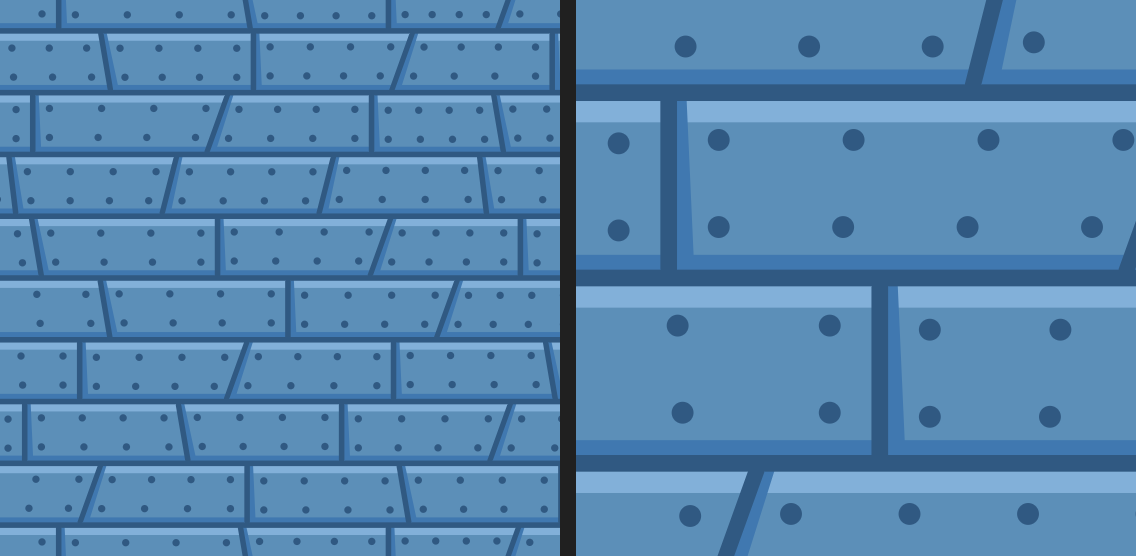
Left, the full canvas; right, a detail of the centre.
A Shadertoy shader for this texture:

```glsl
// Staggered rows of blue riveted metal plates with straight and leaning seams.

const float ROWS = 9.0;

// Per row: position of the first seam, wander of the spacing, phase of the lean.
const vec3 LAYOUT[9] = vec3[9](
    vec3(0.95, 1.3, 3.0), vec3(1.71, -0.3, 0.0), vec3(0.53, 1.1, 1.0),
    vec3(0.20, 0.0, 0.5), vec3(0.59, 0.9, 0.0), vec3(1.70, 1.0, 0.0),
    vec3(1.29, 0.0, 1.0), vec3(0.40, 0.05, 3.0), vec3(1.46, 0.0, 2.0));

// Horizontal position of seam n at depth y (0 top, 1 bottom) of its row.
float seamX(vec3 row, float n, float y) {
    float wave = cos(1.570796 * (n + row.z));
    float lean = wave * (wave > 0.0 ? 0.17 : 0.36);
    return row.x + 2.54 * n + 0.5 * sin(n * row.y) + lean * (y - 0.5);
}

// Antialiased coverage of a signed distance.
float cover(float d, float pixel) {
    return clamp(0.5 - d / pixel, 0.0, 1.0);
}

void mainImage(out vec4 fragColor, in vec2 fragCoord) {
    vec3 face = vec3(0.36, 0.56, 0.72);
    vec3 groove = vec3(0.19, 0.35, 0.51);
    vec3 highlight = vec3(0.51, 0.69, 0.85);
    vec3 shade = vec3(0.25, 0.47, 0.69);

    // One unit is one row height; y runs downwards.
    float pixel = ROWS / iResolution.y;
    vec2 p = vec2(fragCoord.x, iResolution.y - fragCoord.y) * pixel;
    p.y += 0.5;
    float rowId = floor(p.y);
    float y = p.y - rowId;
    vec3 row = LAYOUT[int(mod(rowId, ROWS))];

    // Find the plate under this point.
    float guess = floor((p.x - row.x) / 2.54);
    float plate = guess - 1.0;
    for (float j = 0.0; j < 2.0; j++)
        if (seamX(row, guess + j, y) <= p.x) plate = guess + j;
    float fromLeft = p.x - seamX(row, plate, y);
    float fromRight = seamX(row, plate + 1.0, y) - p.x;

    // Bevel: light along the top, shade along the bottom and the left wedge.
    vec3 color = mix(face, highlight, cover(y - 0.16, pixel));
    color = mix(color, shade, cover(0.875 - y, pixel));
    color = mix(color, shade, cover(fromLeft - mix(0.095, 0.14, y), pixel));

    // Two lines of four rivets, spread between the seams.
    float sag = 0.015 * sin(rowId * 2.3 + plate * 1.7);
    for (float k = 0.0; k < 2.0; k++) {
        float rivetY = 0.27 + 0.47 * k + sag;
        float first = seamX(row, plate, rivetY) + 0.27;
        float last = seamX(row, plate + 1.0, rivetY) - 0.27;
        float gap = (last - first) / 3.0;
        float slot = clamp(round((p.x - first) / gap), 0.0, 3.0);
        float d = length(vec2(p.x - first - slot * gap, y - rivetY)) - 0.059;
        color = mix(color, groove, cover(d, pixel));
    }

    // Grooves between plates and rows.
    float edge = min(min(fromLeft, fromRight), min(y, 1.0 - y));
    color = mix(color, groove, cover(edge - 0.045, pixel));

    fragColor = vec4(color, 1.0);
}
```
